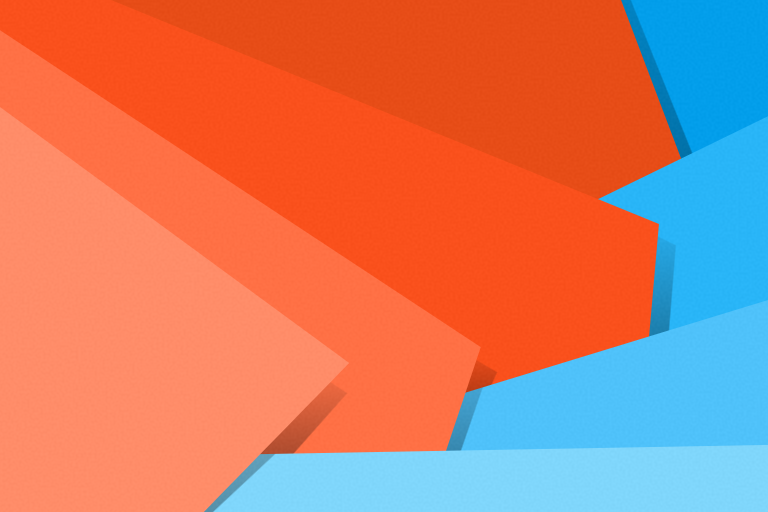
Reproduce this background procedurally as a Shadertoy shader.

```glsl
// Overlapping paper sheets: orange wedges from the left, blue bands from the right.
// Each sheet is cut from half planes and painted back to front; a sheet lying
// below another carries a soft shadow strip, and fine gradient noise adds grain.

const vec3 DEEP_BLUE    = vec3(0.01, 0.62, 0.92);
const vec3 BRIGHT_BLUE  = vec3(0.16, 0.71, 0.97);
const vec3 SKY_BLUE     = vec3(0.31, 0.76, 0.98);
const vec3 PALE_BLUE    = vec3(0.50, 0.84, 0.985);
const vec3 RUST         = vec3(0.905, 0.30, 0.09);
const vec3 ORANGE       = vec3(0.98, 0.315, 0.11);
const vec3 LIGHT_ORANGE = vec3(1.00, 0.44, 0.27);
const vec3 PEACH        = vec3(1.00, 0.55, 0.41);

// Signed distance to the line a-b, negative on its right side
float halfPlane(vec2 p, vec2 a, vec2 b) {
    vec2 along = normalize(b - a), q = p - a;
    return along.x * q.y - along.y * q.x;
}

// Wedge bounded by the edges start-tip and tip-end
float wedge(vec2 p, vec2 start, vec2 tip, vec2 end) {
    return max(halfPlane(p, start, tip), halfPlane(p, tip, end));
}

// Coverage of a shape with an edge of the given width
float cover(float dist, float width) {
    return clamp(0.5 - dist / width, 0.0, 1.0);
}

// Darkens a paper; the shadow strength runs from strength.x at the
// height span.x to strength.y at the height span.y
vec3 shade(vec3 paper, float dist, float width, float y, vec2 span, vec2 strength) {
    float t = clamp((y - span.x) / (span.y - span.x), 0.0, 1.0);
    return paper * (1.0 - cover(dist, width) * mix(strength.x, strength.y, t));
}

vec2 gradientAt(vec2 cell) {
    vec2 h = fract(cell * vec2(0.1031, 0.1137));
    h += dot(h, h.yx + 33.33);
    float angle = 6.2832 * fract((h.x + h.y) * h.x * 7.31);
    return vec2(cos(angle), sin(angle));
}

float gradientNoise(vec2 p) {
    vec2 i = floor(p), f = fract(p);
    vec2 u = f * f * (3.0 - 2.0 * f);
    vec2 e = vec2(1.0, 0.0);
    float low  = mix(dot(gradientAt(i), f), dot(gradientAt(i + e), f - e), u.x);
    float high = mix(dot(gradientAt(i + e.yx), f - e.yx),
                     dot(gradientAt(i + 1.0), f - 1.0), u.x);
    return mix(low, high, u.y);
}

void mainImage(out vec4 fragColor, in vec2 fragCoord) {
    // Canvas space: x from 0 to 1.5, y from 0 to 1
    vec2 p = fragCoord / iResolution.xy * vec2(1.5, 1.0);
    float px = 1.0 / iResolution.y;
    float soft = max(px, 0.003);

    // Deep blue backdrop under the rust sheet
    float shadow = halfPlane(p, vec2(1.352, 0.701), vec2(1.232, 1.0));
    vec3 color = shade(DEEP_BLUE, -shadow, soft, p.y, vec2(1.0, 0.70), vec2(0.17, 0.28));
    float sheet = halfPlane(p, vec2(1.213, 1.0), vec2(1.330, 0.691));
    color = mix(color, RUST, cover(sheet, px));

    // Bright blue band under the orange wedge
    shadow = wedge(p, vec2(1.287, 0.537), vec2(1.320, 0.521), vec2(1.307, 0.359));
    vec3 paper = shade(BRIGHT_BLUE, shadow, soft, p.y, vec2(0.53, 0.35), vec2(0.08, 0.30));
    sheet = halfPlane(p, vec2(1.168, 0.611), vec2(1.5, 0.773));
    color = mix(color, paper, cover(sheet, px));

    // Orange wedge under the light orange one
    shadow = wedge(p, vec2(0.930, 0.297), vec2(0.971, 0.273), vec2(0.956, 0.240));
    paper = shade(ORANGE, shadow, soft, p.y, vec2(0.30, 0.24), vec2(0.08, 0.24));
    sheet = wedge(p, vec2(0.217, 1.0), vec2(1.287, 0.5625), vec2(1.268, 0.346));
    color = mix(color, paper, cover(sheet, px));

    // Sky blue band under the light orange wedge
    shadow = halfPlane(p, vec2(0.941, 0.238), vec2(0.900, 0.119));
    paper = shade(SKY_BLUE, shadow, soft, p.y, vec2(0.24, 0.12), vec2(0.16, 0.30));
    sheet = halfPlane(p, vec2(0.912, 0.234), vec2(1.5, 0.414));
    color = mix(color, paper, cover(sheet, px));

    // Light orange wedge under the peach one
    shadow = wedge(p, vec2(0.645, 0.254), vec2(0.678, 0.232), vec2(0.576, 0.117));
    paper = shade(LIGHT_ORANGE, shadow, soft, p.y, vec2(0.25, 0.12), vec2(0.07, 0.31));
    sheet = wedge(p, vec2(0.0, 0.941), vec2(0.939, 0.322), vec2(0.871, 0.119));
    color = mix(color, paper, cover(sheet, px));

    // Pale blue band under the peach wedge
    shadow = halfPlane(p, vec2(0.537, 0.113), vec2(0.416, 0.0));
    paper = shade(PALE_BLUE, shadow, soft, p.y, vec2(0.11, 0.0), vec2(0.25, 0.33));
    sheet = halfPlane(p, vec2(0.508, 0.113), vec2(1.5, 0.131));
    color = mix(color, paper, cover(sheet, px));

    // Peach wedge on top
    sheet = wedge(p, vec2(0.0, 0.791), vec2(0.682, 0.291), vec2(0.398, 0.0));
    color = mix(color, PEACH, cover(sheet, px));

    // Paper grain
    color += 0.018 * gradientNoise(p * 190.0);
    fragColor = vec4(clamp(color, 0.0, 1.0), 1.0);
}
```
